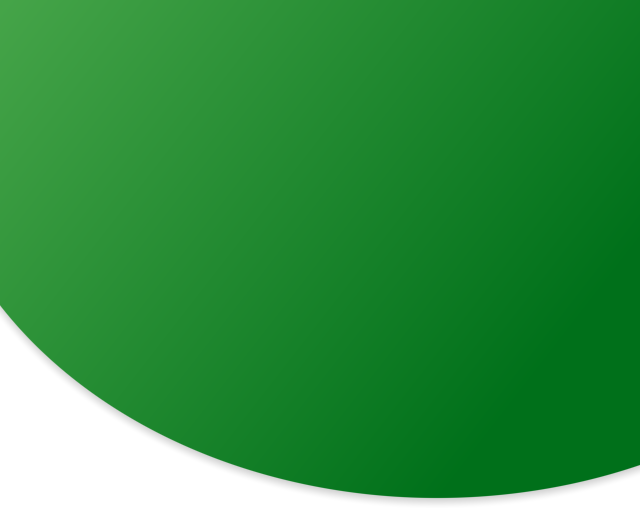
A WebGL 2 fragment shader for this background:

```glsl
#version 300 es
precision highp float;

uniform vec2 u_resolution;
out vec4 fragColor;

// Lengths are in canvas heights, origin at the lower left
const vec2 ELLIPSE_CENTER = vec2(0.8604, 0.8161);
const vec2 ELLIPSE_RADII = vec2(1.0099, 0.7964);

const vec2 GRADIENT_START = vec2(0.0, 1.0);
const vec2 GRADIENT_DIRECTION = vec2(0.79, -0.613);
const float GRADIENT_LENGTH = 1.28;
const vec3 LIGHT_GREEN = vec3(0.273, 0.645, 0.285);
const vec3 DARK_GREEN = vec3(0.0, 0.441, 0.102);

const vec3 PAPER = vec3(1.0);
const vec2 SHADOW_OFFSET = vec2(0.0, -0.0082);
const float SHADOW_BLUR = 0.0145;
const float SHADOW_OPACITY = 0.2;

// First-order signed distance to an ellipse, accurate near its edge
float ellipseDistance(vec2 p, vec2 radii) {
    vec2 q = p / radii;
    float slope = 2.0 * length(q / radii);
    return (dot(q, q) - 1.0) / max(slope, 1e-4);
}

// Coverage of a shape whose edge fades over the given half width
float softFill(float distance, float halfWidth) {
    return 1.0 - smoothstep(-halfWidth, halfWidth, distance);
}

void main() {
    vec2 p = gl_FragCoord.xy / u_resolution.y;
    float pixel = 1.0 / u_resolution.y;
    vec2 local = p - ELLIPSE_CENTER;

    // Drop shadow on the paper
    float shadowDistance = ellipseDistance(local - SHADOW_OFFSET, ELLIPSE_RADII);
    float shadow = SHADOW_OPACITY * softFill(shadowDistance, SHADOW_BLUR);
    vec3 color = PAPER * (1.0 - shadow);

    // Diagonal green gradient
    float along = dot(p - GRADIENT_START, GRADIENT_DIRECTION) / GRADIENT_LENGTH;
    vec3 green = mix(LIGHT_GREEN, DARK_GREEN, clamp(along, 0.0, 1.0));

    // Ellipse with a smooth edge
    float fill = softFill(ellipseDistance(local, ELLIPSE_RADII), 0.75 * pixel);
    fragColor = vec4(mix(color, green, fill), 1.0);
}
```
